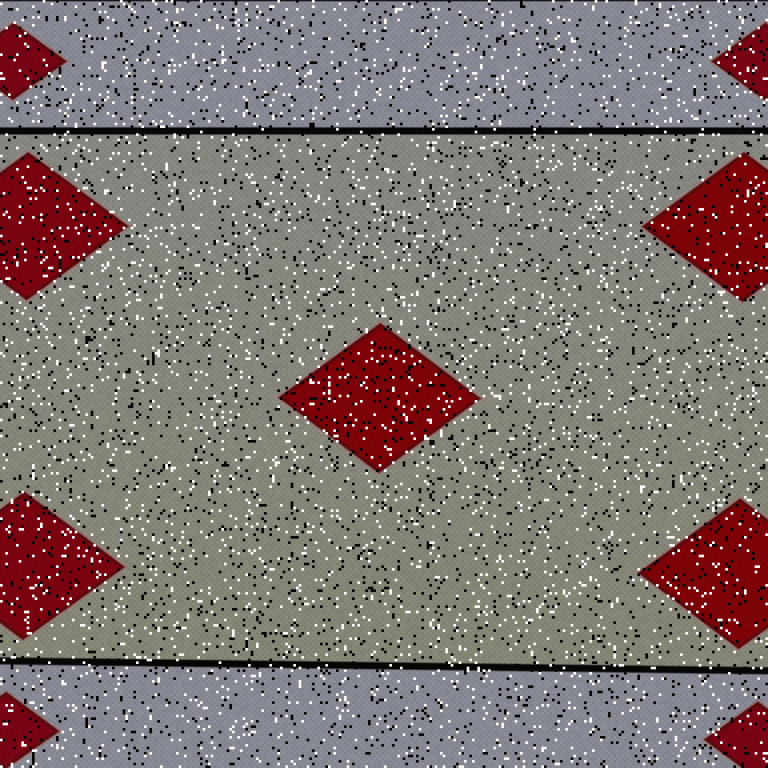
Reproduce this pattern procedurally as a WebGL 2 fragment shader.

```glsl
#version 300 es
precision highp float;

uniform vec2 u_resolution;
out vec4 fragColor;

#define LARGE_SIZE vec2(0.132, 0.0965)
#define SMALL_SIZE vec2(0.070, 0.0505)
#define LARGE_SPREAD vec2(0.466, 0.221)
#define SMALL_SPREAD vec2(0.4895, 0.4356)
#define PANEL_HALF_HEIGHT 0.345
#define LINE_HALF_WIDTH 0.0046
#define SPECK_CELLS 288.0
#define SALT_SHARE 0.045
#define PEPPER_SHARE 0.050
#define TILT 0.013
#define SHEAR 0.011

const vec2 CENTRE = vec2(0.5, 0.4845);
const vec3 PANEL_TOP = vec3(0.525, 0.525, 0.505);
const vec3 PANEL_BOTTOM = vec3(0.52, 0.52, 0.46);
const vec3 BAND = vec3(0.525, 0.535, 0.575);
const vec3 RED = vec3(0.49, 0.012, 0.03);
const vec3 CRIMSON = vec3(0.47, 0.015, 0.08);
const vec3 DARK_RED = vec3(0.33, 0.04, 0.05);
const vec3 PALE_RIM = vec3(0.61, 0.46, 0.45);
const vec3 INK = vec3(0.03, 0.02, 0.02);
const vec3 SALT = vec3(0.98, 0.97, 0.96);

float hash(vec2 p) {
    vec3 q = fract(p.xyx * vec3(0.1031, 0.1030, 0.0973));
    q += dot(q, q.yzx + 33.33);
    return fract((q.x + q.y) * q.z);
}

// Approximate signed distance to a rhombus
float rhombus(vec2 p, vec2 size) {
    vec2 a = abs(p) / size;
    return (a.x + a.y - 1.0) * size.x * size.y / length(size);
}

// Salt in x, pepper in y, grain in z
vec3 speck(vec2 cell) {
    float h = hash(cell);
    float weave = mod(cell.x + cell.y, 2.0) - 0.5;
    float grain = weave * 0.025 + (hash(cell + 417.0) - 0.5) * 0.035;
    return vec3(step(h, SALT_SHARE), step(1.0 - PEPPER_SHARE, h), grain);
}

// Square specks with edges one pixel soft
vec3 speckField(vec2 uv) {
    vec2 grid = uv * SPECK_CELLS - 0.5;
    vec2 cell = floor(grid);
    vec2 w = clamp((grid - cell - 0.5) * u_resolution / SPECK_CELLS + 0.5, 0.0, 1.0);
    vec3 low = mix(speck(cell), speck(cell + vec2(1, 0)), w.x);
    vec3 high = mix(speck(cell + vec2(0, 1)), speck(cell + vec2(1, 1)), w.x);
    return mix(low, high, w.y);
}

void main() {
    vec2 uv = gl_FragCoord.xy / u_resolution;
    float soft = max(0.0016, 0.8 / u_resolution.y);

    // Slight shear and tilt toward the lower right
    vec2 p = uv;
    p.x += SHEAR * (1.0 - uv.y);
    p.y += TILT * uv.x * (1.0 - smoothstep(0.1, 0.8, uv.y));
    p -= CENTRE;

    // Panel between two bands
    float border = abs(p.y) - PANEL_HALF_HEIGHT;
    float inBand = smoothstep(-soft, soft, border);
    vec3 panel = mix(PANEL_BOTTOM, PANEL_TOP, smoothstep(-0.35, 0.35, p.y));
    vec3 color = mix(panel, BAND, inBand);

    // Central diamond, then a large and a small one toward each corner
    float d = rhombus(p, LARGE_SIZE);
    for (int i = 0; i < 4; i++) {
        vec2 corner = vec2(i & 1, i >> 1) * 2.0 - 1.0;
        vec2 large = p - vec2(0.005, 0.0) - corner * LARGE_SPREAD;
        vec2 small = p - vec2(0.0075, 0.0) - corner * SMALL_SPREAD;
        d = min(d, min(rhombus(large, LARGE_SIZE), rhombus(small, SMALL_SIZE)));
    }
    vec3 red = mix(RED, CRIMSON, max(inBand, 0.6 * smoothstep(0.1, -0.5, p.x)));
    red = mix(red, DARK_RED, smoothstep(-0.007, -0.001, d));
    color = mix(color, PALE_RIM, 0.8 * (1.0 - smoothstep(0.001, 0.004, d)));
    color = mix(color, red, 1.0 - smoothstep(-soft, soft, d));

    // Dividing lines and dark top edge
    float line = abs(border) - LINE_HALF_WIDTH;
    line = min(line, 0.9985 - uv.y);
    color = mix(color, INK, 1.0 - smoothstep(-soft, soft, line));

    // Grain and specks over everything
    vec3 s = speckField(uv);
    color *= 1.0 + 2.0 * s.z;
    color = mix(color, INK, s.y);
    color = mix(color, SALT, s.x);
    fragColor = vec4(clamp(color, 0.0, 1.0), 1.0);
}
```
